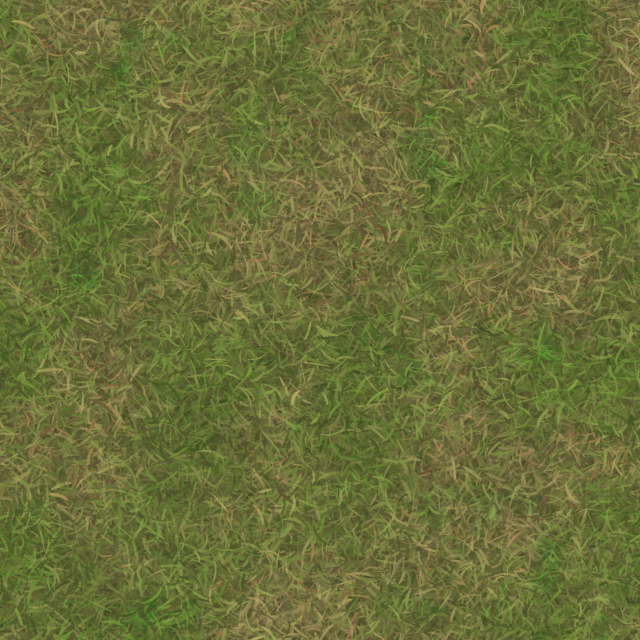
Give the GLSL for this texture, as a WebGL 2 fragment shader.

```glsl
#version 300 es
precision highp float;
// Short, half-dry meadow turf: overlapping soft blades in green, olive and straw.

uniform vec2 u_resolution;
out vec4 fragColor;

const int LAYERS = 16;
const vec3 SOIL = vec3(0.37, 0.36, 0.19);
const vec3 GREEN = vec3(0.36, 0.47, 0.18);
const vec3 STRAW = vec3(0.57, 0.515, 0.33);
const vec3 RUST = vec3(0.57, 0.41, 0.27);
const vec3 LUSH = vec3(0.27, 0.49, 0.16);

vec3 hash3(vec3 p) {
    p = fract(p * vec3(0.1031, 0.1030, 0.0973));
    p += dot(p, p.yxz + 33.33);
    return fract((p.xxy + p.yxx) * p.zyx);
}

float valueNoise(vec2 p, float seed) {
    vec2 cell = floor(p);
    vec2 f = fract(p);
    f = f * f * (3.0 - 2.0 * f);
    float a = hash3(vec3(cell, seed)).x;
    float b = hash3(vec3(cell + vec2(1.0, 0.0), seed)).x;
    float c = hash3(vec3(cell + vec2(0.0, 1.0), seed)).x;
    float d = hash3(vec3(cell + 1.0, seed)).x;
    return mix(mix(a, b, f.x), mix(c, d, f.x), f.y);
}

float fbm(vec2 p, float seed) {
    float sum = 0.0;
    float weight = 0.5;
    for (int i = 0; i < 4; i++) {
        sum += weight * valueNoise(p, seed + float(i));
        p = p * 2.03 + 7.3;
        weight *= 0.5;
    }
    return sum / 0.9375;
}

// Coverage of a tapered, bent blade centred at the origin.
float bladeMask(vec2 p, float angle, float halfLength, float halfWidth, float bend, float blur) {
    float c = cos(angle);
    float s = sin(angle);
    vec2 q = vec2(c * p.x + s * p.y, c * p.y - s * p.x);
    float t = q.x / halfLength;
    float centreLine = bend * halfLength * (t * t - 0.3);
    float taper = max(1.0 - t * t, 0.0);
    float edge = abs(q.y - centreLine) - halfWidth * sqrt(taper);
    return (1.0 - smoothstep(-blur, blur, edge)) * smoothstep(0.0, 0.35, taper);
}

// Blade pigment from local dryness, lushness and per-blade random values.
vec3 bladeColor(float dryness, float lushness, vec3 rnd) {
    float dry = clamp(dryness + (rnd.x - 0.5) * 0.85, 0.0, 1.0);
    vec3 color = mix(GREEN, STRAW, dry);
    color = mix(color, RUST, 0.75 * step(0.93, rnd.z) * smoothstep(0.3, 0.6, dryness));
    color = mix(color, LUSH, lushness * (0.35 + 0.5 * rnd.z));
    return color * mix(0.64, 1.32, rnd.y);
}

// Paints one jittered layer of blades over the given colour.
vec3 paintLayer(vec3 under, vec2 uv, float layer, float dryness, float lushness, float pixel) {
    float density = 36.0 + 14.0 * fract(layer * 0.618);
    vec2 p = uv * density + hash3(vec3(layer, 5.0, 9.0)).xy * 40.0;
    vec2 home = floor(p);
    float depth = mix(0.84, 1.03, layer / float(LAYERS - 1));
    for (int j = -1; j <= 1; j++) {
        for (int i = -1; i <= 1; i++) {
            vec2 cell = home + vec2(i, j);
            vec3 place = hash3(vec3(cell, layer + 11.0));
            vec3 shape = hash3(vec3(cell, layer + 47.0));
            vec3 tint = hash3(vec3(cell, layer + 83.0));
            vec2 offset = (p - cell - place.xy) / density;
            float angle = 1.1 + (place.z - 0.5) * 3.1416;
            float halfLength = mix(0.4, 0.92, shape.x) / density;
            float halfWidth = mix(0.0011, 0.0028, shape.y * shape.y);
            float blur = max(pixel * 0.7, 0.0013);
            float mask = bladeMask(offset, angle, halfLength, halfWidth, (shape.z - 0.5) * 0.7, blur);
            vec3 color = bladeColor(dryness, lushness, tint) * depth;
            under = mix(under, color, mask * mix(0.45, 0.85, tint.z));
        }
    }
    return under;
}

void main() {
    float side = min(u_resolution.x, u_resolution.y);
    vec2 uv = gl_FragCoord.xy / side;
    float pixel = 1.0 / side;

    // Broad dry and green patches, with small vivid clumps.
    float patches = fbm(uv * 7.0, 3.0);
    float dryness = clamp(0.5 + (patches - 0.5) * 1.5, 0.05, 0.95);
    float clumps = fbm(uv * 11.0 + 4.7, 21.0);
    float lushness = smoothstep(0.62, 0.8, clumps) * (1.0 - 0.6 * dryness);

    // Mottled ground, then blades from the lowest to the topmost.
    vec3 color = SOIL * (0.75 + 0.5 * fbm(uv * 90.0, 35.0));
    for (int layer = 0; layer < LAYERS; layer++) {
        color = paintLayer(color, uv, float(layer), dryness, lushness, pixel);
    }

    // Gentle uneven light.
    color *= 0.93 + 0.14 * fbm(uv * 16.0, 51.0);
    fragColor = vec4(color, 1.0);
}
```
